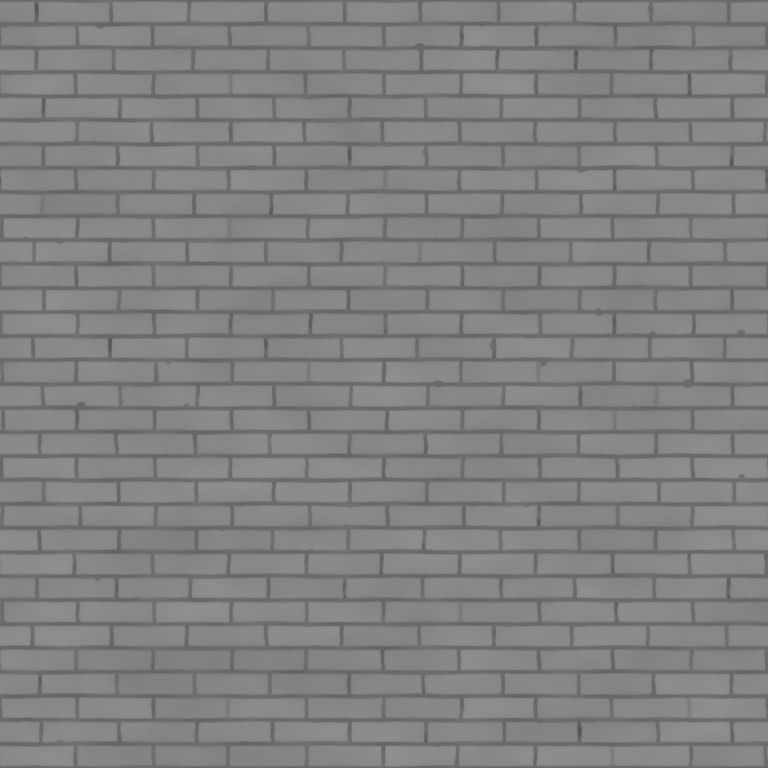
A WebGL 1 fragment shader for this texture:

```glsl
precision highp float;
uniform vec2 u_resolution;

const vec2 BRICKS = vec2(10.0, 32.0);          // bricks across, courses up
const vec2 JOINT_HALF = vec2(0.0024, 0.0027);  // half widths: head joint, bed joint
const float CORNER_RADIUS = 0.002;
const float EDGE_SOFTNESS = 0.0011;
const float COURSE_SHIFT = 0.13;               // random slide of a course, in bricks
const float JOINT_JITTER = 0.05;               // random slide of a joint, in bricks
const float WOBBLE = 0.0016;
const float CHIP_DEPTH = 0.005;
const vec3 BRICK_COLOR = vec3(0.53);
const vec3 MORTAR_COLOR = vec3(0.42);
const float BRICK_TONE = 0.018;
const float CLOUD_TONE = 0.035;
const float MORTAR_TONE = 0.05;
const float STAIN_TONE = 0.07;
const float FAINT_JOINTS = 0.05;               // share of head joints nearly filled

float hash(vec2 p) {
  vec3 q = fract(p.xyx * vec3(0.1031, 0.1030, 0.0973));
  q += dot(q, q.yzx + 33.33);
  return fract((q.x + q.y) * q.z);
}

float cornerGradient(vec2 cell, vec2 offset, vec2 f, vec2 period) {
  float angle = 6.28318 * hash(mod(cell + offset, period) + period * 1.7);
  return dot(vec2(cos(angle), sin(angle)), f - offset);
}

// Tiling gradient noise over the unit square
float gradientNoise(vec2 uv, vec2 period) {
  vec2 p = uv * period;
  vec2 cell = floor(p);
  vec2 f = p - cell;
  vec2 s = f * f * f * (f * (f * 6.0 - 15.0) + 10.0);
  vec2 e = vec2(1.0, 0.0);
  float low = mix(cornerGradient(cell, e.yy, f, period),
                  cornerGradient(cell, e.xy, f, period), s.x);
  float high = mix(cornerGradient(cell, e.yx, f, period),
                   cornerGradient(cell, e.xx, f, period), s.x);
  return mix(low, high, s.y);
}

void main() {
  vec2 uv = gl_FragCoord.xy / u_resolution;
  float soft = max(EDGE_SOFTNESS, 0.7 / min(u_resolution.x, u_resolution.y));

  // Slightly uneven lines
  vec2 p = uv + WOBBLE * vec2(gradientNoise(uv, vec2(24.0, 64.0)),
                              gradientNoise(uv, vec2(13.0, 37.0)));

  // Running bond with loosely placed joints
  float course = mod(floor(p.y * BRICKS.y), BRICKS.y);
  float oddCourse = mod(course, 2.0);
  float slide = 0.5 * oddCourse
              + COURSE_SHIFT * (hash(vec2(course, 71.0)) - 0.5) * mix(0.4, 1.0, oddCourse);
  float along = p.x * BRICKS.x + slide;
  float joint = floor(along + 0.5);
  vec2 jointId = vec2(mod(joint, BRICKS.x), course);
  float fromJoint = along - joint - JOINT_JITTER * (hash(jointId + 19.0) - 0.5);
  vec2 brickId = vec2(mod(joint - step(fromJoint, 0.0), BRICKS.x), course);

  // Distance inside the brick edge, with chipped and rounded corners
  float fromBed = abs(fract(p.y * BRICKS.y + 0.5) - 0.5) / BRICKS.y;
  vec2 inset = vec2(abs(fromJoint) / BRICKS.x, fromBed) - JOINT_HALF;
  inset += 0.0007 * gradientNoise(uv, vec2(90.0));
  inset -= CHIP_DEPTH * smoothstep(0.42, 0.72, gradientNoise(uv, vec2(43.0)));
  float radius = max(CORNER_RADIUS, soft);
  float inside = radius - length(max(radius - inset, 0.0));
  float brickMask = smoothstep(-soft, soft, inside);

  // Brick tone: per brick, soft clouds and a faint grain
  float clouds = gradientNoise(uv, vec2(7.0, 12.0))
               + 0.6 * gradientNoise(uv, vec2(19.0, 31.0));
  float tone = BRICK_TONE * (hash(brickId + 5.0) - 0.5) + CLOUD_TONE * clouds;
  tone += 0.006 * gradientNoise(uv, vec2(150.0));
  tone -= 0.012 * (1.0 - smoothstep(0.0, 0.006, min(inset.x, inset.y)));
  vec3 brick = BRICK_COLOR + 0.004 + tone;

  // Mortar tone: uneven, with stained or filled head joints
  float headJoint = smoothstep(0.0, 0.002, inset.y - inset.x);
  float stain = smoothstep(0.7, 1.0, hash(jointId + 43.0))
              * smoothstep(-0.2, 0.35, gradientNoise(uv, vec2(31.0, 67.0)));
  float faint = step(1.0 - FAINT_JOINTS, hash(jointId + 87.0));
  vec3 mortar = MORTAR_COLOR + MORTAR_TONE * gradientNoise(uv, vec2(17.0, 32.0))
              + 0.3 * CLOUD_TONE * clouds;
  mortar -= STAIN_TONE * stain * headJoint;
  mortar = mix(mortar, brick, 0.6 * faint * headJoint);

  gl_FragColor = vec4(mix(mortar, brick, brickMask), 1.0);
}
```
